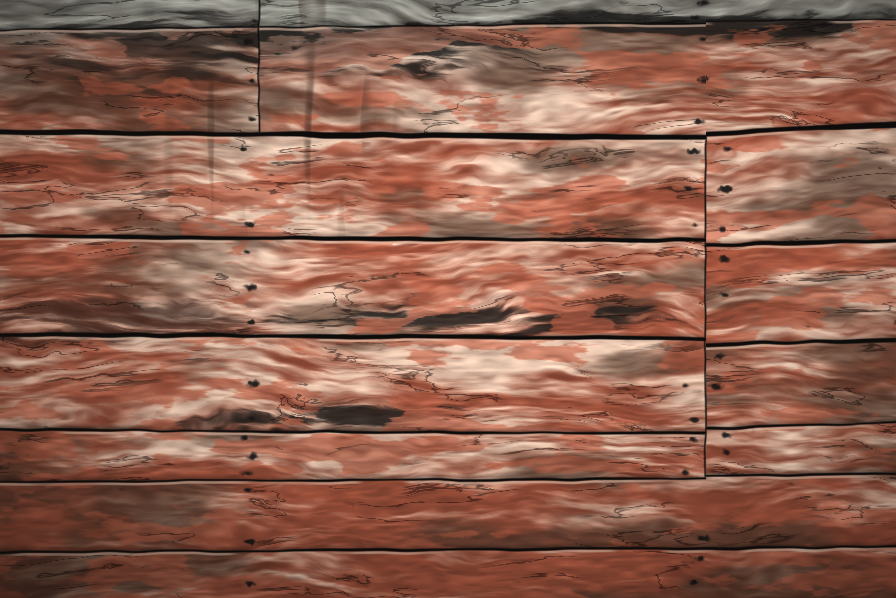
Write a Shadertoy shader that draws this texture.

```glsl
#define PAINT vec3(0.62, 0.32, 0.235)
#define BARE vec3(0.86, 0.735, 0.65)
#define BROWN vec3(0.33, 0.235, 0.185)
#define GRAY vec3(0.54, 0.55, 0.52)
#define SOOT vec3(0.085, 0.08, 0.075)
#define TOP_JOINT 0.433
#define MAIN_JOINT 1.18
#define NAIL_COLUMN 0.417
#define NAIL_SIZE 0.0062
#define VIGNETTE 0.42

const int SEAM_COUNT = 7;
// Seam heights: left start, left end, right start, right end
const vec4 SEAMS[7] = vec4[7](
    vec4(0.950, 0.962, 0.965, 0.967), vec4(0.779, 0.770, 0.775, 0.793),
    vec4(0.605, 0.598, 0.590, 0.598), vec4(0.441, 0.434, 0.424, 0.432),
    vec4(0.281, 0.275, 0.283, 0.293), vec4(0.195, 0.199, 0.203, 0.209),
    vec4(0.077, 0.083, 0.083, 0.086));
const float SEAM_HALF[7] = float[7](0.0012, 0.0046, 0.0032, 0.003, 0.002, 0.0018, 0.0021);

float hash(vec2 p) {
    vec3 q = fract(p.xyx * 0.1031);
    q += dot(q, q.yzx + 33.33);
    return fract((q.x + q.y) * q.z);
}

float noise(vec2 p) {
    vec2 i = floor(p), f = fract(p);
    f = f * f * (3.0 - 2.0 * f);
    return mix(mix(hash(i), hash(i + vec2(1, 0)), f.x),
               mix(hash(i + vec2(0, 1)), hash(i + vec2(1, 1)), f.x), f.y);
}

float fbm(vec2 p) {
    float sum = 0.0, amp = 0.52;
    for (int i = 0; i < 5; i++) {
        sum += amp * noise(p);
        p = p * 2.03 + 17.3;
        amp *= 0.5;
    }
    return sum;
}

float seamHeight(int i, float x) {
    vec4 s = SEAMS[i];
    return x < MAIN_JOINT ? mix(s.x, s.y, x / MAIN_JOINT)
                          : mix(s.z, s.w, (x - MAIN_JOINT) / (1.5 - MAIN_JOINT));
}

// Soft elliptical smudge with a ragged outline
float smudge(vec2 p, vec2 center, vec2 radius, float ragged) {
    float d = length((p - center) / radius) + (ragged - 0.5) * 2.6;
    return 1.0 - smoothstep(0.45, 1.15, d);
}

// Three worn nail holes down one board
float nails(vec2 p, float x, float bottom, float top, float seed, float px) {
    float mask = 0.0;
    for (int i = 0; i < 3; i++) {
        vec2 key = vec2(seed + x * 31.0, float(i) * 7.0 + 3.0);
        vec2 center = vec2(x + (hash(key) - 0.5) * 0.022, mix(bottom, top, 0.14 + 0.36 * float(i)));
        float size = NAIL_SIZE * (0.55 + 0.7 * hash(key + 5.0));
        vec2 d = (p - center) * vec2(0.65, 1.15);
        float r = length(d) + (noise(p * 180.0) - 0.5) * size * 0.9;
        mask = max(mask, (1.0 - smoothstep(size * 0.6 - px, size + px, r)) * step(0.25, hash(key + 9.0)));
    }
    return mask;
}

void mainImage(out vec4 fragColor, in vec2 fragCoord) {
    vec2 p = fragCoord / iResolution.y;
    float px = 1.0 / iResolution.y;

    // Board lookup, gaps and the bright edges under them
    int board = 0;
    float top = 1.03, bottom = -0.03, gap = 0.0, lip = 0.0;
    for (int i = 0; i < SEAM_COUNT; i++) {
        float y = seamHeight(i, p.x) + (noise(vec2(p.x * 22.0, float(i) * 9.0)) - 0.5) * 0.003;
        float d = p.y - y, w = SEAM_HALF[i] * (0.75 + 0.5 * noise(vec2(p.x * 9.0, float(i) * 5.0)));
        if (d < 0.0) { board = i + 1; top = y; }
        else bottom = max(bottom, y);
        gap = max(gap, 1.0 - smoothstep(w - px, w + px, abs(d)));
        lip = max(lip, 1.0 - smoothstep(0.0008, 0.0035, abs(d + w + 0.0025)));
    }

    // End joints
    bool upper = board < 2, jointed = board < 6;
    float jointX = upper ? TOP_JOINT : MAIN_JOINT;
    float jointD = abs(p.x - jointX + (noise(vec2(p.y * 40.0, 2.0)) - 0.5) * 0.003);
    if (jointed) gap = max(gap, 0.9 * (1.0 - smoothstep(0.0014 - px, 0.0014 + px, jointD)));
    float plank = float(board) * 2.0 + (jointed ? step(jointX, p.x) : 0.0);

    // Wood grain
    vec2 q = p + 23.0 * vec2(hash(vec2(plank, 1.0)), hash(vec2(plank, 2.0)));
    float warp = fbm(q * vec2(3.0, 7.0));
    float broad = fbm(q * vec2(3.5, 12.0) + warp * 1.5);
    float grain = fbm(q * vec2(9.0, 75.0) + vec2(0.0, warp * 9.0));
    float fibre = noise(q * vec2(38.0, 190.0) + vec2(0.0, warp * 14.0));
    float flake = fbm(q * vec2(9.0, 30.0) + 40.0);

    // Worn paint over bare wood
    float center = exp(-dot((p - vec2(0.78, 0.62)) * vec2(1.1, 1.7), (p - vec2(0.78, 0.62)) * vec2(1.1, 1.7)));
    float wear = broad * 0.75 + grain * 0.65 + fibre * 0.12 - 0.29 + 0.2 * (center - 0.5);
    wear -= 0.16 * (1.0 - smoothstep(0.02, 0.32, p.y));
    vec3 color = mix(PAINT, BARE, smoothstep(0.26, 0.74, wear));
    float brown = smoothstep(0.48, 0.72, fbm(q * vec2(4.0, 16.0) + 11.0) + 0.15 * (0.6 - center));
    color = mix(color, BROWN, 0.68 * brown);
    color = mix(color, PAINT * 1.12, 0.65 * smoothstep(0.56, 0.63, flake));

    // Grey weathering along the top
    float weather = board == 0 ? 0.92 : 0.75 * smoothstep(0.8, 1.0, p.y + (broad - 0.5) * 0.25) * (1.0 - smoothstep(0.3, 1.0, p.x));
    color = mix(color, GRAY * (0.55 + 0.9 * grain), weather);

    // Dark stains, with flakes of paint left on them
    float stain = smudge(p, vec2(0.62, 0.925), vec2(0.32, 0.04), grain);
    stain = max(stain, smudge(p, vec2(1.15, 0.96), vec2(0.42, 0.018), grain));
    stain = max(stain, smudge(p, vec2(0.76, 0.466), vec2(0.30, 0.022), grain));
    stain = max(stain, smudge(p, vec2(0.62, 0.300), vec2(0.24, 0.022), grain));
    stain = max(stain, 0.6 * smudge(p, vec2(0.18, 0.47), vec2(0.24, 0.035), grain));
    stain = max(stain, 0.7 * smudge(p, vec2(0.30, 0.92), vec2(0.22, 0.05), grain));
    stain *= 1.0 - 0.8 * smoothstep(0.57, 0.62, flake);
    color = mix(color, SOOT * 1.7, 0.85 * stain);

    // Drips below the nails
    float drip = smoothstep(0.72, 0.92, noise(vec2(p.x * 55.0 + warp, p.y * 5.0)));
    drip *= smoothstep(0.55, 0.75, p.y) * exp(-pow((p.x - 0.48) / 0.17, 2.0));
    color = mix(color, BROWN * 0.65, 0.55 * drip);

    // Fine relief and hairline splits
    color *= 0.8 + 0.24 * fibre + 0.32 * (grain - 0.35);
    float split = 1.0 - smoothstep(0.0, 0.035, abs(fbm(q * vec2(7.0, 48.0) + warp * 4.0) - 0.5));
    split *= smoothstep(0.5, 0.7, noise(q * vec2(11.0, 30.0)));
    color *= 1.0 - 0.45 * split;

    // Nail rows, edges and gaps
    float hole = nails(p, NAIL_COLUMN, bottom, top, float(board), px);
    if (upper || !jointed) hole = max(hole, nails(p, MAIN_JOINT - 0.013, bottom, top, float(board), px));
    else for (float side = -1.0; side < 2.0; side += 2.0)
        hole = max(hole, nails(p, MAIN_JOINT + side * 0.026, bottom, top, float(board), px));
    color = mix(color, SOOT, 0.9 * hole);
    color = mix(color, BARE, 0.65 * lip * smoothstep(0.3, 0.6, noise(vec2(p.x * 14.0, plank))));
    color *= 1.0 - 0.3 * (1.0 - smoothstep(0.0, 0.012, p.y - bottom));

    vec2 c = (fragCoord / iResolution.xy - vec2(0.55, 0.58)) * vec2(1.15, 1.25);
    color *= 1.1 - VIGNETTE * dot(c, c) * 1.5;
    color = mix(color, SOOT * 0.6, gap);
    fragColor = vec4(clamp(color, 0.0, 1.0), 1.0);
}
```
